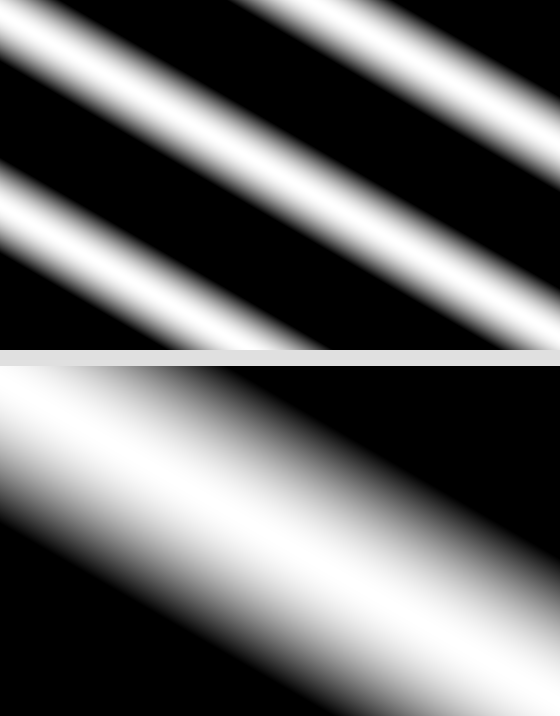
Top, the full canvas; bottom, a detail of the centre.
Write a WebGL 2 fragment shader that draws this pattern.

```glsl
#version 300 es
precision highp float;

uniform vec2 u_resolution;
out vec4 fragColor;

const float TAU = 6.2831853;

// Soft bar: the positive half of a cosine wave, dark in the other half
float softStripe(float distanceAcross, float period) {
    return max(0.0, cos(TAU * distanceAcross / period));
}

void main() {
    // Centred coordinates in units of the canvas height
    vec2 p = (gl_FragCoord.xy - 0.5 * u_resolution) / u_resolution.y;

    // Distance across stripes that fall 30 degrees to the right
    float tilt = radians(30.0);
    float across = dot(p, vec2(sin(tilt), cos(tilt)));

    // White bars on black, one bar through the centre
    vec3 black = vec3(0.0);
    vec3 white = vec3(1.0);
    fragColor = vec4(mix(black, white, softStripe(across, 0.475)), 1.0);
}
```
